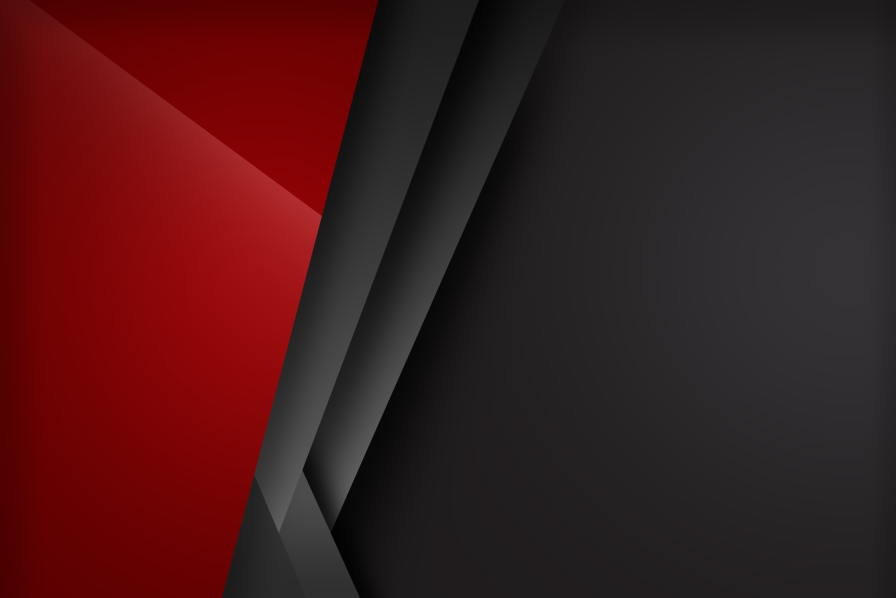
Write a Shadertoy shader that draws this background.

```glsl
// Glossy red panel over layered slanted charcoal strips with soft shadows.

// Palette
const vec3 CHARCOAL = vec3(0.122, 0.108, 0.112);
const vec3 SLATE_GLOW = vec3(0.085, 0.088, 0.098);
const vec3 STEEL = vec3(1.0, 0.985, 0.985);
const vec3 DEEP_RED = vec3(0.34, 0.0, 0.0);
const vec3 BRIGHT_RED = vec3(0.58, 0.012, 0.02);
const vec3 SHEEN = vec3(0.13, 0.15, 0.15);

// Edges from top to bottom, in units of canvas height
const vec4 RED_EDGE = vec4(0.633, 1.0, 0.371, 0.0);
const vec4 INNER_EDGE = vec4(0.801, 1.0, 0.467, 0.111);
const vec4 OUTER_EDGE = vec4(0.945, 1.0, 0.559, 0.123);
const vec4 INNER_FOLD = vec4(0.424, 0.209, 0.512, 0.0);
const vec4 OUTER_FOLD = vec4(0.506, 0.213, 0.602, 0.0);
const vec4 SHEEN_EDGE = vec4(0.049, 1.0, 0.535, 0.641);

const vec2 GLOW_CENTER = vec2(1.42, 0.55);
const vec2 GLOW_SIZE = vec2(0.46, 0.43);
const vec2 RED_CENTER = vec2(0.44, 0.52);
const vec2 RED_SIZE = vec2(0.40, 0.43);

// Signed distance to a line, positive on its right when facing its end
float side(vec2 p, vec4 edge) {
    vec2 along = normalize(edge.zw - edge.xy);
    return dot(p - edge.xy, vec2(-along.y, along.x));
}

// Coverage of the left half-plane
float cover(float d) {
    float soft = 0.75 / iResolution.y;
    return 1.0 - smoothstep(-soft, soft, d);
}

// Darkening cast to the right of an edge
float shade(float d, float width, float strength) {
    float x = max(d, 0.0) / width;
    return 1.0 - strength * exp(-x * x);
}

float glow(vec2 p, vec2 center, vec2 size) {
    vec2 q = (p - center) / size;
    return exp(-dot(q, q));
}

vec3 redPanel(vec2 p) {
    vec3 col = mix(DEEP_RED, BRIGHT_RED, glow(p, RED_CENTER, RED_SIZE));
    float d = side(p, SHEEN_EDGE);
    float fade = exp(min(d, 0.0) / 0.13);
    float rise = smoothstep(-0.05, 0.55, p.x);
    col += SHEEN * cover(d) * fade * mix(0.4, 1.15, rise);
    // Darker border at the top and left
    return col * mix(0.82, 1.0, smoothstep(0.0, 0.08, min(p.x, 1.0 - p.y)));
}

void mainImage(out vec4 fragColor, in vec2 fragCoord) {
    vec2 p = fragCoord / iResolution.y;
    float width = iResolution.x / iResolution.y;
    float drop = 1.0 - p.y;
    float dRed = side(p, RED_EDGE);
    float dInner = side(p, INNER_EDGE);
    float dOuter = side(p, OUTER_EDGE);
    float dInnerFold = side(p, INNER_FOLD);
    float dOuterFold = side(p, OUTER_FOLD);

    // Backdrop with a cool glow and darker borders
    vec3 col = CHARCOAL + SLATE_GLOW * glow(p, GLOW_CENTER, GLOW_SIZE);
    col *= mix(0.8, 1.0, smoothstep(0.0, 0.10, drop));
    col *= mix(0.85, 1.0, smoothstep(0.0, 0.05, width - p.x));

    // Outer strip
    col *= shade(dOuter, mix(0.045, 0.085, drop), mix(0.25, 0.72, smoothstep(0.0, 0.3, drop)));
    vec3 strip = STEEL * (0.10 + 0.40 * pow(drop, 1.1));
    strip *= shade(dInner, 0.065, mix(0.85, 0.50, drop));
    col = mix(col, strip, cover(dOuter));

    // Outer folded band
    col *= shade(dOuterFold, 0.034, 0.75);
    vec3 band = STEEL * mix(0.19, 0.31, smoothstep(0.0, 0.2, p.y));
    col = mix(col, band, cover(dOuterFold));

    // Inner strip and its folded band
    strip = STEEL * (0.12 + 0.33 * pow(drop, 1.25));
    col = mix(col, strip, cover(dInner));
    band = STEEL * mix(0.17, 0.23, smoothstep(0.0, 0.2, p.y));
    col = mix(col, band, cover(dInnerFold));

    // Red panel on top
    col *= shade(dRed, 0.05, mix(0.65, 0.35, drop));
    col = mix(col, redPanel(p), cover(dRed));

    fragColor = vec4(col, 1.0);
}
```
